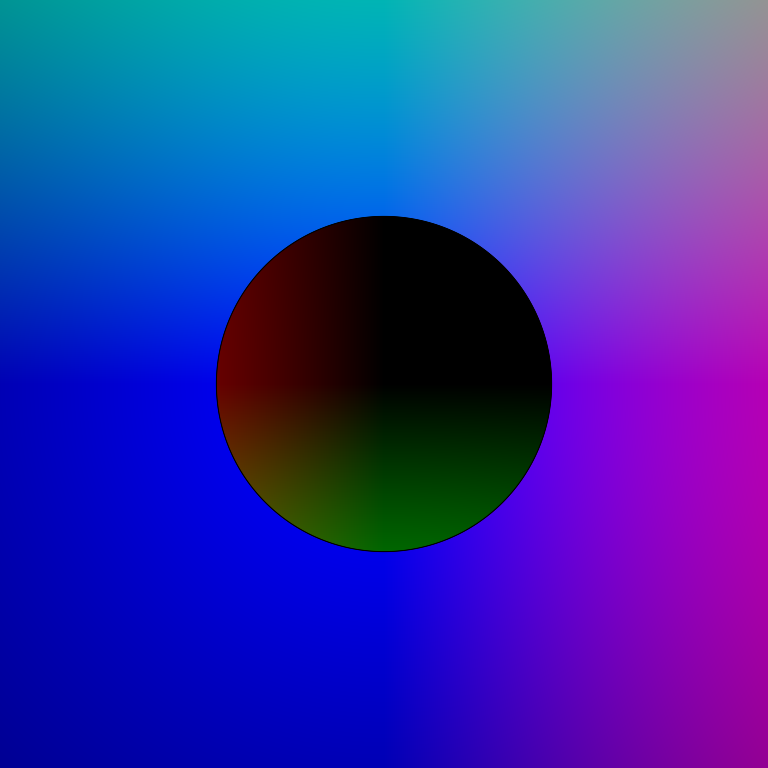
A Shadertoy shader for this background:

```glsl
#define DISC_RADIUS 0.4365
#define RIM_WIDTH 0.003
#define FOCAL_LENGTH 1.0

void mainImage(out vec4 fragColor, in vec2 fragCoord)
{
    // Centred coordinates, -1 to 1 along the shorter side
    float shortSide = min(iResolution.x, iResolution.y);
    vec2 p = (2.0 * fragCoord - iResolution.xy) / shortSide;
    float pixel = 2.0 / shortSide;

    // View direction shown as colour; the disc shows its opposite
    vec3 rayDir = normalize(vec3(p, FOCAL_LENGTH));
    vec3 skyColor = max(rayDir, 0.0);
    vec3 discColor = max(-rayDir, 0.0);

    // Disc with a thin dark rim
    float dist = length(p) - DISC_RADIUS;
    float outside = smoothstep(-0.5 * pixel, 0.5 * pixel, dist);
    float rim = 1.0 - smoothstep(-0.5 * pixel, 0.5 * pixel, abs(dist) - 0.5 * RIM_WIDTH);

    vec3 color = mix(discColor, skyColor, outside) * (1.0 - rim);
    fragColor = vec4(color, 1.0);
}
```
